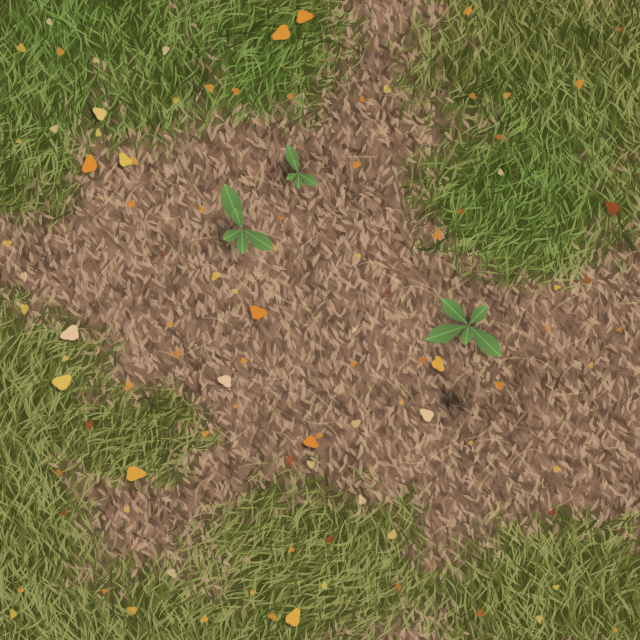
Give the GLSL for this texture, as a Shadertoy shader.

```glsl
const int STROKE_LAYERS = 10;
const float SOIL_ANGLE = 1.85, GRASS_ANGLE = 1.25, EDGE = 0.002;
const vec3 SOIL_DARK = vec3(0.31, 0.24, 0.17), SOIL_MID = vec3(0.55, 0.43, 0.34);
const vec3 SOIL_LIGHT = vec3(0.76, 0.63, 0.51), STRAW = vec3(0.82, 0.73, 0.54);
const vec3 GRASS_DARK = vec3(0.22, 0.24, 0.10), GRASS_MID = vec3(0.39, 0.41, 0.19);
const vec3 GRASS_LIGHT = vec3(0.60, 0.61, 0.36), PLANT = vec3(0.41, 0.55, 0.30);
// Turf patches: centre, radii
const vec4 TURF[11] = vec4[11](
  vec4(.12, .98, .31, .20), vec4(.03, .80, .12, .14), vec4(.42, .95, .13, .14),
  vec4(.90, .89, .24, .20), vec4(.83, .70, .18, .13), vec4(.04, .38, .14, .14),
  vec4(.20, .32, .13, .08), vec4(.00, .15, .16, .25), vec4(.48, .11, .18, .14),
  vec4(.20, .01, .26, .11), vec4(.90, .07, .24, .12));
// Large leaves: position, tone from red to cream
const vec3 LEAVES[15] = vec3[15](
  vec3(.156, .823, .85), vec3(.475, .974, .45), vec3(.440, .948, .50),
  vec3(.195, .750, .75), vec3(.140, .743, .45), vec3(.403, .512, .33),
  vec3(.352, .405, 1.), vec3(.486, .309, .36), vec3(.685, .431, .60),
  vec3(.667, .352, .95), vec3(.110, .479, 1.), vec3(.097, .403, .75),
  vec3(.211, .260, .58), vec3(.459, .035, .62), vec3(.957, .675, .10));
// Leaf tips measured from each crown
const vec2 TALL_TIPS[5] = vec2[5](vec2(-.028, .072), vec2(-.012, .034),
  vec2(.05, -.032), vec2(-.03, -.017), vec2(.001, -.04));
const vec2 WIDE_TIPS[5] = vec2[5](vec2(-.068, -.023), vec2(-.042, .042),
  vec2(.03, .031), vec2(.052, -.05), vec2(-.005, -.031));

vec2 hash2(vec2 q) {
  vec3 a = fract(q.xyx * vec3(.1031, .1030, .0973));
  a += dot(a, a.yzx + 33.33);
  return fract((a.xx + a.yz) * a.zy);
}
float waves(vec2 p) {
  float sum = 0.0, gain = 0.5;
  for (int i = 0; i < 4; i++, gain *= 0.6) {
    sum += gain * sin(p.x + 1.7 * sin(p.y)) * cos(p.y - 1.3 * sin(p.x * 0.7));
    p = mat2(1.5, 1.2, -1.2, 1.5) * p + 2.3;
  }
  return sum;
}
float glow(vec2 p, vec2 centre, float radius) {
  vec2 d = (p - centre) / radius;
  return exp(-dot(d, d));
}
float turfCover(vec2 p) {
  float cover = -2.0;
  for (int i = 0; i < 11; i++) {
    vec2 d = (p - TURF[i].xy) / TURF[i].zw;
    cover = max(cover, 1.0 - dot(d, d));
  }
  return smoothstep(-0.75, 0.85, cover + 0.45 * waves(p * 19.0) + 0.3 * waves(p * 47.0));
}
float stroke(vec2 d, float angle, float halfLength, float width, float bend) {
  vec2 dir = vec2(cos(angle), sin(angle));
  float along = dot(d, dir), across = dot(d, vec2(-dir.y, dir.x)) + bend * along * along;
  float taper = max(0.0, 1.0 - along * along / (halfLength * halfLength));
  return smoothstep(0.0, 0.09, width * taper - abs(across) + 0.025) * smoothstep(0.0, 0.4, taper);
}
vec3 ramp(vec3 low, vec3 mid, vec3 high, float t) {
  return mix(mix(low, mid, smoothstep(0.0, 0.45, t)), high, smoothstep(0.45, 0.95, t));
}
vec3 leafTone(float t) {
  vec3 warm = ramp(vec3(.52, .24, .16), vec3(.85, .54, .20), vec3(.85, .73, .34), t * 1.2);
  return mix(warm, vec3(.88, .75, .60), smoothstep(0.75, 1.0, t));
}
float leafMask(vec2 d, float size, float seed) {
  float a = seed * 6.28;
  d = mat2(cos(a), sin(a), -sin(a), cos(a)) * d * vec2(1.0, 1.35);
  float lobes = 1.0 + 0.16 * sin(3.0 * atan(d.y, d.x + 1e-5) + seed * 40.0);
  return smoothstep(EDGE, -EDGE, length(d) - size * lobes);
}
void addPlant(inout vec3 col, vec2 d, vec2 tips[5]) {
  col *= 1.0 - 0.4 * glow(d, vec2(-0.02, -0.004), 0.03);
  for (int i = 0; i < 5; i++) {
    float len = length(tips[i]);
    vec2 dir = tips[i] / len;
    float t = clamp(dot(d, dir) / len, 0.0, 1.0), across = abs(dot(d, vec2(-dir.y, dir.x)));
    float width = (0.005 + 0.13 * len) * sin(3.14 * pow(t, 1.3));
    float cover = smoothstep(-EDGE, EDGE, width - across) * step(0.01, t) * step(t, 0.99);
    col = mix(col, PLANT * (0.82 + 0.25 * t + 0.2 * smoothstep(0.0025, 0.0, across)), cover);
  }
}
void mainImage(out vec4 fragColor, in vec2 fragCoord) {
  vec2 p = fragCoord / iResolution.xy;
  float turf = turfCover(p), patchTone = waves(p * 13.0 + 4.0);
  // Sunlit bare ground, pale low turf, lush clumps
  float soilLight = 0.18 * glow(p, vec2(0.48, 0.52), 0.3) + 0.12 * glow(p, vec2(0.2, 0.6), 0.2)
    - 0.1 * glow(p, vec2(0.62, 0.85), 0.2);
  float turfLight = 0.08 + 0.24 * glow(p, vec2(0.0, 0.1), 0.35) + 0.1 * glow(p, vec2(0.5, 0.1), 0.2);
  float lush = glow(p, vec2(0.1, 0.95), 0.2) + glow(p, vec2(0.4, 0.9), 0.12) + glow(p, vec2(0.8, 0.7), 0.15);
  vec3 col = mix(SOIL_MID * (0.9 + 0.3 * waves(p * 90.0)), GRASS_DARK * 1.2, turf);
  // Crumbs, blades and dry stalks
  for (int i = 0; i < STROKE_LAYERS + 2; i++) {
    float layer = float(i), stalk = step(float(STROKE_LAYERS), layer);
    vec2 q = p * mix(30.0 + 1.6 * layer, 17.0, stalk) + layer * vec2(17.3, 9.7);
    for (int k = 0; k < 9; k++) {
      vec2 cell = floor(q) + vec2(k % 3 - 1, k / 3 - 1);
      vec2 place = hash2(cell + layer * 37.0), look = hash2(cell + 91.0 + layer * 53.0);
      float blade = smoothstep(-0.12, 0.12, turf - 0.06 - 0.86 * fract(place.x * 7.3 + look.x * 5.1));
      float lean = mix(SOIL_ANGLE, GRASS_ANGLE + 0.5 * sin(p.x * 9.0 + p.y * 7.0), blade);
      float cover = stroke(q - cell - place, lean + (look.x - 0.5) * (2.0 + stalk),
        mix(mix(0.42, 0.9, blade), 0.55, stalk), mix(mix(0.13, 0.085, blade), 0.03, stalk),
        (place.y - 0.5) * (0.7 + stalk));
      float light = look.y + 0.2 * patchTone + mix(soilLight, turfLight, blade);
      vec3 grass = ramp(GRASS_DARK, GRASS_MID, GRASS_LIGHT, light);
      grass *= mix(vec3(1.0), vec3(0.84, 1.0, 0.86), min(lush, 1.0));
      vec3 tone = mix(ramp(SOIL_DARK, SOIL_MID, SOIL_LIGHT, light), grass, blade);
      float opacity = mix(mix(0.75, 0.85, blade), step(0.4, look.y) * (0.75 - 0.45 * turf), stalk);
      col = mix(col, mix(tone, STRAW, stalk), cover * opacity);
    }
  }
  // Small litter
  vec2 grid = p * 17.0, r = hash2(floor(grid) + 307.0);
  float litter = leafMask((fract(grid) - 0.2 - 0.6 * r) / 17.0, 0.004 + 0.004 * r.y, r.x);
  col = mix(col, leafTone(fract(r.x * 5.0 + r.y * 3.0)), 0.8 * litter * step(0.7, fract(r.x * 13.0 + r.y * 7.0)));
  // Large leaves with shadows
  for (int i = 0; i < 15; i++) {
    vec2 d = p - LEAVES[i].xy;
    float seed = hash2(vec2(i, 5)).x, size = 0.011 + 0.004 * seed;
    col *= 1.0 - 0.3 * leafMask(d + vec2(0.004, 0.003), size, seed);
    col = mix(col, leafTone(LEAVES[i].z), leafMask(d, size, seed));
  }
  col *= 1.0 - 0.5 * glow(p, vec2(0.703, 0.373), 0.018);
  addPlant(col, p - vec2(0.378, 0.642), TALL_TIPS);
  addPlant(col, p - vec2(0.732, 0.492), WIDE_TIPS);
  addPlant(col, (p - vec2(0.466, 0.730)) * 1.6, TALL_TIPS);
  fragColor = vec4(clamp(col, 0.0, 1.0), 1.0);
}
```
